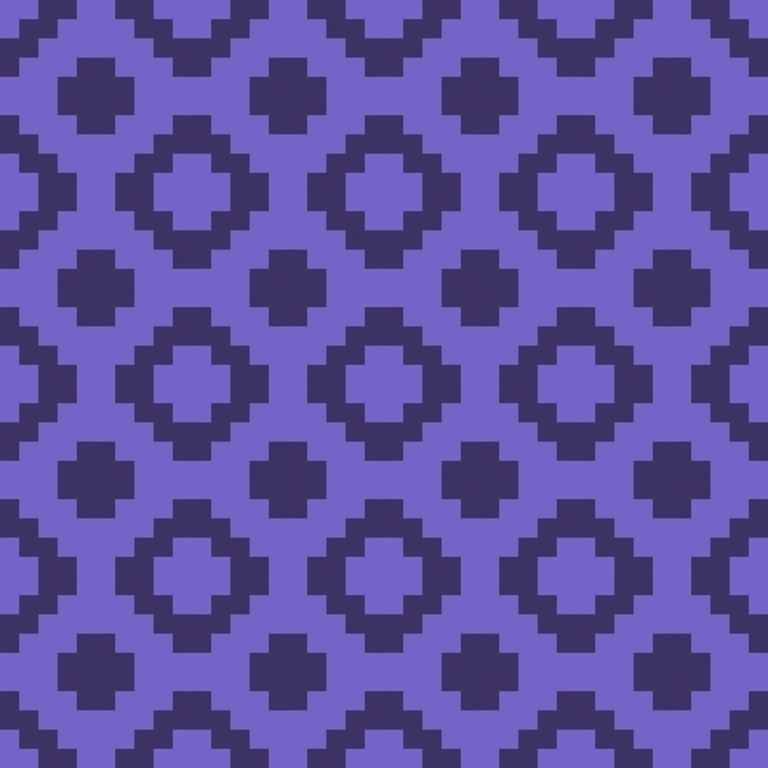
Write a WebGL 1 fragment shader that draws this pattern.

```glsl
precision highp float;

uniform vec2 u_resolution;

const float REPEATS = 4.0;          // motifs across and down
const float CELLS = 10.0;           // square steps per motif
const float RING_INNER = 2.0;       // first diagonal step of the ring
const float RING_OUTER = 3.0;       // last diagonal step of the ring
const float CROSS_OUTER = 1.0;      // last diagonal step of the cross
const vec3 LIGHT = vec3(0.461, 0.391, 0.785);
const vec3 DARK = vec3(0.238, 0.198, 0.382);
const vec3 BLEED_TINT = vec3(-0.02, -0.02, 0.13);
const float BLEED_WIDTH = 0.014;    // canvas units
const float GRAIN_COUNT = 256.0;
const float GRAIN_AMOUNT = 0.008;
const int SAMPLES = 5;

float hash(vec2 p) {
  vec3 q = fract(vec3(p.xyx) * 0.1031);
  q += dot(q, q.yzx + 33.33);
  return fract((q.x + q.y) * q.z);
}

// Stepped diamond distance, in cells, from the nearest repeat of a centre
float diagonalStep(vec2 uv, float centre) {
  vec2 offset = fract(uv * REPEATS - centre + 0.5) - 0.5;
  vec2 cell = floor(abs(offset) * CELLS);
  return cell.x + cell.y;
}

// 1 inside a ring or a cross, 0 on the ground
float motif(vec2 uv) {
  float ringStep = diagonalStep(uv, 0.0);
  float ring = step(RING_INNER - 0.5, ringStep) * step(ringStep, RING_OUTER + 0.5);
  float cross4 = step(diagonalStep(uv, 0.5), CROSS_OUTER + 0.5);
  return max(ring, cross4);
}

// Motif averaged over a square of the given width
float coverage(vec2 uv, vec2 width) {
  float total = 0.0;
  for (int y = 0; y < SAMPLES; y++) {
    for (int x = 0; x < SAMPLES; x++) {
      vec2 jitter = (vec2(float(x), float(y)) + 0.5) / float(SAMPLES) - 0.5;
      total += motif(uv + jitter * width);
    }
  }
  return total / float(SAMPLES * SAMPLES);
}

void main() {
  vec2 uv = gl_FragCoord.xy / u_resolution;

  // Crisp stepped shapes
  float sharp = coverage(uv, 1.0 / u_resolution);
  vec3 color = mix(LIGHT, DARK, sharp);

  // Slight colour bleed along the edges
  float soft = coverage(uv, vec2(BLEED_WIDTH));
  color += BLEED_TINT * (sharp - soft);

  // Faint grain, wrapped at the canvas border
  vec2 speck = mod(floor(uv * GRAIN_COUNT), GRAIN_COUNT);
  color += GRAIN_AMOUNT * (hash(speck) - 0.5);

  gl_FragColor = vec4(color, 1.0);
}
```
